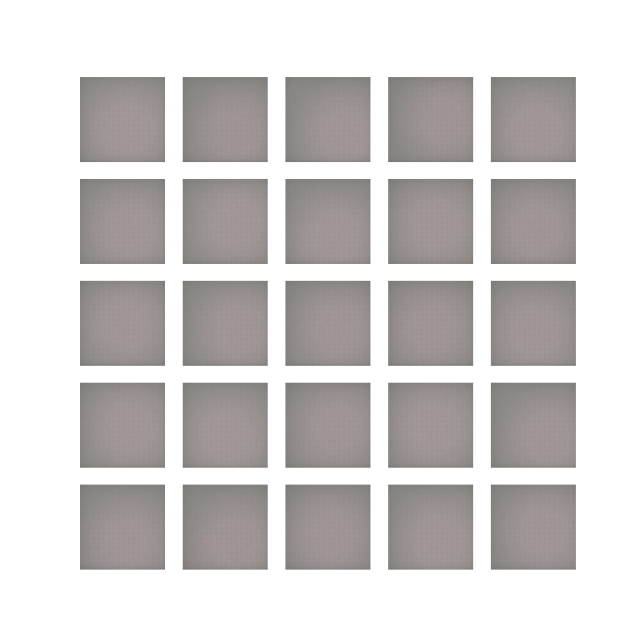
Write a Shadertoy shader that draws this pattern.

```glsl
// Five by five grid of woven grey-mauve square tiles with shaded edges on white.

float hash(vec2 p) {
    vec3 q = fract(p.xyx * vec3(0.1031, 0.1030, 0.0973));
    q += dot(q, q.yzx + 33.33);
    return fract((q.x + q.y) * q.z);
}

float valueNoise(vec2 p) {
    vec2 i = floor(p), f = fract(p);
    f = f * f * (3.0 - 2.0 * f);
    return mix(mix(hash(i), hash(i + vec2(1, 0)), f.x),
               mix(hash(i + vec2(0, 1)), hash(i + vec2(1, 1)), f.x), f.y);
}

// Fine embossed weave, lit from the upper left, with small irregularities
float weave(vec2 p, vec2 tile) {
    vec2 wave = sin(6.2832 * p * 17.0);
    float emboss = 0.4 * wave.x - 0.3 * wave.y + 0.4 * wave.x * wave.y;
    float grain = valueNoise(p * 34.0 + tile * 57.0) - 0.5;
    return emboss * (0.6 + 0.5 * valueNoise(p * 5.0 + tile * 19.0)) + 0.8 * grain;
}

// Tile colour; p runs from 0 to 1 across the tile
vec3 tileColor(vec2 p, vec2 tile) {
    // Warm glow, lower right of the middle, shifted a little per tile
    vec2 shift = vec2(hash(tile + 3.0), hash(tile + 11.0)) - 0.5;
    vec2 d = (p - vec2(0.60, 0.40) - 0.2 * shift) / vec2(0.70, 0.72);
    float glow = 1.0 - smoothstep(0.25, 1.05, length(d));
    vec3 color = mix(vec3(0.545, 0.54, 0.525), vec3(0.625, 0.585, 0.585), glow);

    // Soft shading along the sides, deepest at the top
    float shade = 0.06 * exp(-p.x * 14.0) + 0.05 * exp(-(1.0 - p.x) * 28.0)
                + 0.07 * exp(-(1.0 - p.y) * 13.0) + 0.10 * exp(-p.y * 32.0);
    color *= 1.0 - shade;

    color += 0.014 * weave(p, tile) * (0.35 + 0.65 * glow);
    return color + 0.012 * (hash(tile + 29.0) - 0.5);
}

void mainImage(out vec4 fragColor, in vec2 fragCoord) {
    vec2 uv = fragCoord / iResolution.xy;
    vec2 pitch = vec2(0.1605, 0.1592);
    float side = 0.1328;

    // Nearest tile and position relative to its centre
    vec2 p = uv - vec2(0.1250, 0.1100) - 0.5 * side;
    vec2 tile = clamp(round(p / pitch), 0.0, 4.0);
    p -= tile * pitch;

    // Smooth square coverage
    vec2 edge = 0.5 * side - abs(p);
    vec2 cover = clamp(edge * iResolution.xy + 0.5, 0.0, 1.0);
    vec2 local = clamp(p / side + 0.5, 0.0, 1.0);

    vec3 color = mix(vec3(1.0), tileColor(local, tile), cover.x * cover.y);
    fragColor = vec4(color, 1.0);
}
```
